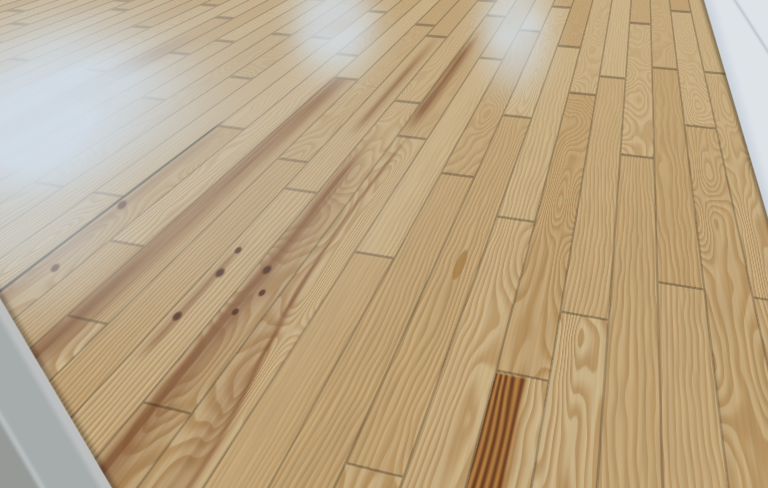
Reproduce this texture procedurally as a Shadertoy shader.

```glsl
// Glossy pine plank floor in perspective, with window glare, a skirting board and a door frame.

float hash(vec2 p) {
    p = fract(p * vec2(0.1031, 0.1137));
    p += dot(p, p.yx + 33.33);
    return fract((p.x + p.y) * p.x * 7.3 + p.y * 91.7);
}

float noise(vec2 p) {
    vec2 i = floor(p), f = fract(p);
    f = f * f * (3.0 - 2.0 * f);
    return mix(mix(hash(i), hash(i + vec2(1, 0)), f.x),
               mix(hash(i + vec2(0, 1)), hash(i + vec2(1, 1)), f.x), f.y);
}

float band(float x, float center, float width) {
    float q = (x - center) / width;
    return exp(-q * q);
}

float span(float x, float a, float b) {
    return smoothstep(a - 0.03, a + 0.03, x) * (1.0 - smoothstep(b - 0.03, b + 0.03, x));
}

float glow(vec2 p, vec2 center, vec2 radius) {
    vec2 q = (p - center) / radius;
    float r = dot(q, q);
    return exp(-r * sqrt(r));
}

// Board joint phase along the floor, one per row of planks
const float joints[17] = float[](0.25, 0.58, 0.12, 0.94, 0.47, 0.36, 0.83, 0.64, 0.2,
                                 0.5, 0.815, 0.37, 0.0, 0.14, 0.68, 0.25, 0.87);

// Knots in canvas heights
const vec2 knots[8] = vec2[](vec2(0.547, 0.447), vec2(0.488, 0.487), vec2(0.451, 0.441),
                             vec2(0.482, 0.361), vec2(0.363, 0.352), vec2(0.537, 0.4),
                             vec2(0.25, 0.58), vec2(0.113, 0.451));

vec3 floorColor(vec2 p, float pixel) {
    // Rays from the vanishing point run along the boards
    float h = 1.41 - p.y;
    float s = (p.x - 1.322) / h;
    float d = 1.23 / h + 0.2 * s;
    float row = (s + 0.07) / 0.0955;
    float id = floor(row), u = row - id;
    float along = d - joints[int(mod(id + 14.0, 17.0))];
    float board = floor(along);
    vec2 seed = vec2(id + 60.0, board + 20.0);
    float tone = hash(seed * 3.7), kind = hash(seed * 5.3 + 9.0);

    // Growth rings: straight or arched, sawtooth from pale to dark wood
    float wobble = noise(vec2(u * 5.0, d * 22.0) + seed * 7.0);
    float arched = noise(vec2(u * 2.0, d * 5.5) + seed * 13.0) * 9.0 + u * 2.0;
    float straight = u * 9.0 + noise(vec2(u, d * 3.0) + seed * 11.0) * 3.0;
    float figure = smoothstep(0.3, 0.6, kind + 0.35 * smoothstep(-0.5, -0.2, s) - 0.1);
    float ring = mix(straight, arched, figure) + 0.5 * wobble;
    float f = fract(ring);
    float late = smoothstep(0.15, 0.8, f) * (1.0 - smoothstep(0.84, 1.0, f));
    float detail = smoothstep(0.35, 1.05, h) * 0.75 + 0.2;
    float plain = 1.0 - 0.7 * band(s, -0.61, 0.05);
    float fiber = noise(vec2(row * 26.0, d * 14.0)) - 0.5;

    vec3 col = mix(vec3(0.80, 0.71, 0.55), vec3(0.75, 0.635, 0.46), tone);
    col = mix(col, vec3(0.62, 0.46, 0.26), late * detail * plain * (0.4 + 0.2 * kind));
    col *= 1.0 + 0.07 * fiber * detail;

    // Dark heartwood boards and streaks
    float rough = 0.65 + 0.7 * noise(vec2(row * 14.0, d * 5.0));
    float curve = -0.69 + 0.026 * sin((h - 1.12) * 6.0);
    float heart = 0.75 * span(s, -1.115, -1.06) * (1.0 - smoothstep(1.92, 1.95, d));
    heart = max(0.7 * band(s, -1.095, 0.028) * (1.0 - smoothstep(1.92, 1.95, d)), heart * 0.8);
    heart += 0.65 * band(s, -0.81, 0.017) * smoothstep(0.66, 0.78, h);
    heart += 0.3 * band(s, -0.785, 0.035) * smoothstep(0.7, 0.85, h);
    heart += 0.6 * band(s, -0.905, 0.009) * span(h, 0.92, 1.13);
    heart += 0.75 * band(s, -0.716, 0.02) * span(h, 0.5, 0.66);
    heart += 0.5 * band(s, -0.875, 0.017) * span(h, 0.5, 0.67);
    heart += 0.5 * band(s, -1.93, 0.06) * span(h, 0.5, 0.7);
    heart += 0.35 * band(s, -1.29, 0.02) * smoothstep(0.65, 0.72, h);
    heart += 0.6 * band(s, curve, 0.006) * smoothstep(0.67, 0.75, h);
    heart += 0.3 * band(s, curve - 0.025, 0.025) * smoothstep(0.7, 1.2, h);
    col = mix(col, vec3(0.49, 0.32, 0.2), clamp(heart * rough, 0.0, 0.85));

    // Short resinous board in the foreground
    float resin = smoothstep(-0.262, -0.258, s) * (1.0 - smoothstep(-0.212, -0.198, s))
                * (1.0 - smoothstep(0.992, 1.0, d));
    float stripes = 0.5 + 0.5 * sin(s * 480.0 + 5.0 * noise(vec2(s * 30.0, d * 9.0)));
    col = mix(col, mix(vec3(0.68, 0.46, 0.23), vec3(0.36, 0.19, 0.08), stripes), resin * 0.85);

    // Oval eye in the arched grain
    float eye = length((vec2(s, h) - vec2(-0.398, 0.953)) / vec2(0.011, 0.032));
    col = mix(col, vec3(0.63, 0.47, 0.26), 0.75 * (1.0 - smoothstep(0.8, 1.1, eye)));

    // Seams and board ends
    float w = pixel * sqrt(1.0 + s * s) / (h * 0.0955);
    float seam = 1.0 - smoothstep(0.008, 0.02 + w, min(u, 1.0 - u));
    float endGap = abs(along - floor(along + 0.5)) * h * h / 1.23;
    float joint = 1.0 - smoothstep(0.0008, 0.002 + pixel, endGap);
    col *= 1.0 - 0.2 * seam - 0.25 * joint * (1.0 - seam);
    col *= 1.0 - 0.6 * band(s, -1.314, 0.005) * smoothstep(0.65, 0.68, h);

    for (int i = 0; i < 8; i++) {
        vec2 q = p - knots[i];
        q = vec2(dot(q, vec2(0.75, 0.66)), dot(q, vec2(-0.66, 0.75)));
        float size = 0.006 + 0.004 * hash(vec2(float(i) + 3.0, 8.0));
        float r = length(q / vec2(1.4, 0.85)) / size;
        col = mix(col, vec3(0.25, 0.13, 0.1), 0.85 * (1.0 - smoothstep(0.5, 1.3, r)));
    }

    // Cool haze and window reflections on the varnish
    float haze = 0.42 * glow(p, vec2(0.2, 0.72), vec2(0.62, 0.42));
    col = mix(col, vec3(0.78, 0.77, 0.75), haze);
    float glare = 0.85 * glow(p, vec2(0.13, 0.8), vec2(0.27, 0.165));
    glare += 0.55 * glow(p, vec2(0.0, 0.58), vec2(0.24, 0.2));
    glare += 0.75 * glow(p, vec2(0.685, 0.95), vec2(0.09, 0.11));
    glare += 0.7 * glow(p, vec2(1.055, 0.94), vec2(0.075, 0.12));
    glare *= 0.9 + 0.2 * noise(vec2(row * 0.9, d * 5.0));
    return mix(col, vec3(0.83, 0.88, 0.93), clamp(glare, 0.0, 0.9));
}

void mainImage(out vec4 fragColor, in vec2 fragCoord) {
    vec2 p = fragCoord / iResolution.y;
    float pixel = 1.0 / iResolution.y;
    vec3 col = floorColor(p, pixel);

    // White skirting board at the right
    float skirt = p.x - 1.322 - 0.294 * (1.41 - p.y);
    vec3 paint = mix(vec3(0.80, 0.83, 0.86), vec3(0.87, 0.89, 0.91), smoothstep(0.0, 0.03, skirt));
    paint -= 0.1 * band(skirt + 0.35 * (p.y - 1.0), 0.063, 0.004);
    col *= 1.0 - 0.3 * band(skirt, -0.002, 0.006);
    col = mix(col, paint, smoothstep(-pixel, pixel, skirt));

    // Grey door frame at the lower left
    float frame = (0.389 - p.y - 1.695 * p.x) / 1.968;
    vec3 trim = mix(vec3(0.74, 0.75, 0.75), vec3(0.65, 0.67, 0.67), smoothstep(0.012, 0.03, frame));
    trim = mix(trim, vec3(0.59, 0.6, 0.59), smoothstep(0.125, 0.135, frame));
    trim += 0.07 * band(frame, 0.122, 0.006);
    col *= 1.0 - 0.25 * band(frame, -0.003, 0.008);
    col = mix(col, trim, smoothstep(-pixel, pixel, frame));

    fragColor = vec4(col, 1.0);
}
```
